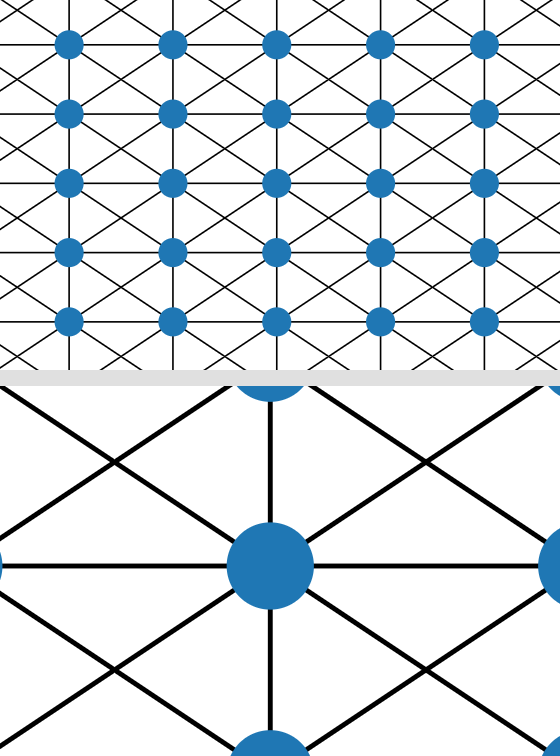
Top, the full canvas; bottom, a detail of the centre.
Write a WebGL 1 fragment shader that draws this pattern.

```glsl
precision highp float;
// Blue round nodes on a rectangular lattice, joined by thin black straight and diagonal lines.

uniform vec2 u_resolution;

// Lengths are fractions of the canvas height.
const vec2 PITCH = vec2(0.2806, 0.1872);
const vec2 CENTRE_NODE = vec2(0.7480, 0.5045);
const float NODE_RADIUS = 0.0393;
const float LINE_WIDTH = 0.0044;

const vec3 PAPER = vec3(1.0);
const vec3 INK = vec3(0.0);
const vec3 NODE_BLUE = vec3(0.122, 0.467, 0.706);

// Offset from the nearest lattice node.
vec2 nearestNodeOffset(vec2 point, vec2 origin, vec2 pitch) {
  return (fract((point - origin) / pitch + 0.5) - 0.5) * pitch;
}

// Distance to the lines joining a node to its eight neighbours.
float linkDistance(vec2 offset, vec2 pitch) {
  vec2 q = abs(offset);
  float straight = min(q.x, q.y);
  float outward = abs(dot(q, normalize(vec2(-pitch.y, pitch.x))));
  // The opposite diagonal completes each crossing at the cell corners.
  float crossing = abs(dot(q - 0.5 * pitch, normalize(pitch.yx)));
  return min(straight, min(outward, crossing));
}

// Antialiased coverage of the region where the distance is negative.
float coverage(float signedDistance, float pixel) {
  return clamp(0.5 - signedDistance / pixel, 0.0, 1.0);
}

void main() {
  vec2 point = gl_FragCoord.xy / u_resolution.y;
  float pixel = 1.0 / u_resolution.y;
  vec2 offset = nearestNodeOffset(point, CENTRE_NODE, PITCH);

  float links = coverage(linkDistance(offset, PITCH) - 0.5 * LINE_WIDTH, pixel);
  float node = coverage(length(offset) - NODE_RADIUS, pixel);

  vec3 color = mix(PAPER, INK, links);
  color = mix(color, NODE_BLUE, node);
  gl_FragColor = vec4(color, 1.0);
}
```
